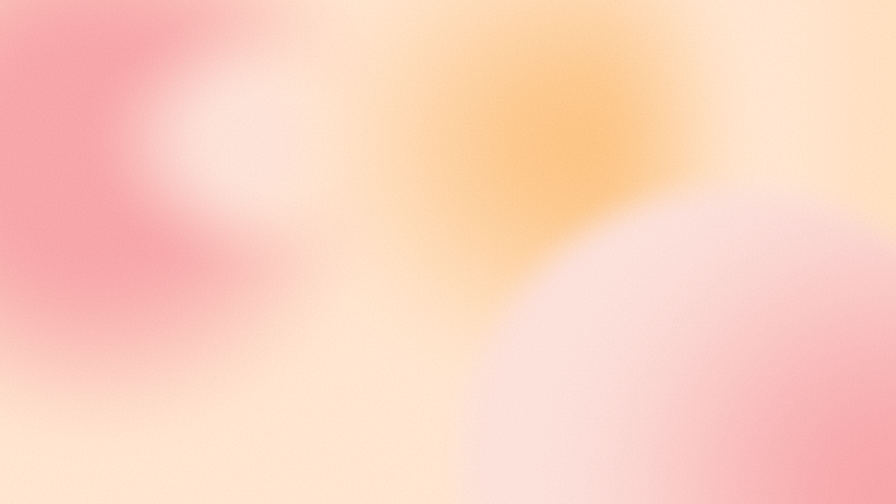
Reproduce this background procedurally as a Shadertoy shader.

```glsl
const vec3 CREAM = vec3(1.00, 0.90, 0.815);
const vec3 PEACH = vec3(1.00, 0.87, 0.74);
const vec3 ORANGE = vec3(0.99, 0.775, 0.53);
const vec3 ROSE = vec3(0.97, 0.655, 0.665);
const vec3 BLUSH = vec3(0.988, 0.88, 0.855);

vec2 hashGradient(vec2 cell) {
    vec3 p = fract(cell.xyx * vec3(0.1031, 0.1030, 0.0973));
    p += dot(p, p.yzx + 33.33);
    return 2.0 * fract((p.xx + p.yz) * p.zy) - 1.0;
}

float gradientNoise(vec2 p) {
    vec2 cell = floor(p);
    vec2 f = fract(p);
    vec2 w = f * f * f * (f * (f * 6.0 - 15.0) + 10.0);
    float a = dot(hashGradient(cell), f);
    float b = dot(hashGradient(cell + vec2(1, 0)), f - vec2(1, 0));
    float c = dot(hashGradient(cell + vec2(0, 1)), f - vec2(0, 1));
    float d = dot(hashGradient(cell + vec2(1, 1)), f - vec2(1, 1));
    return mix(mix(a, b, w.x), mix(c, d, w.x), w.y);
}

// Distance from a centre, measured in ellipse radii
float ellipseDistance(vec2 p, vec2 center, vec2 radii) {
    return length((p - center) / radii);
}

// One inside the inner distance, fading to zero at the outer one
float falloff(float dist, float inner, float outer) {
    return 1.0 - smoothstep(inner, outer, dist);
}

// Orange glow with a longer tail on its left side
float orangeGlow(vec2 p, vec2 center, float left, float right, float height) {
    float width = mix(left, right, smoothstep(-0.1, 0.1, p.x - center.x));
    return falloff(ellipseDistance(p, center, vec2(width, height)), 0.0, 1.0);
}

// Rose cloud hollowed out by a soft lens
float roseCloud(vec2 p, vec2 center, vec2 lensCenter, vec2 lensRadii) {
    float cloud = falloff(distance(p, center), 0.185, 0.625);
    float lens = ellipseDistance(p, lensCenter, lensRadii);
    return cloud * smoothstep(0.3, 1.05, lens);
}

vec3 ballColor(vec2 p, vec2 warmCorner, float reach) {
    return mix(ROSE, BLUSH, smoothstep(0.0, reach, distance(p, warmCorner)));
}

void mainImage(out vec4 fragColor, in vec2 fragCoord) {
    vec2 p = fragCoord / iResolution.y;
    float aspect = iResolution.x / iResolution.y;

    // Cream ground, warmer towards the right edge
    vec3 color = mix(CREAM, PEACH, 0.8 * smoothstep(aspect - 0.25, aspect, p.x));

    // Glows
    color = mix(color, ORANGE, orangeGlow(p, vec2(1.157, 0.71), 0.62, 0.37, 0.555));
    color = mix(color, BLUSH, 0.75 * falloff(distance(p, vec2(0.42, 0.72)), 0.05, 0.3));
    color = mix(color, ROSE, roseCloud(p, vec2(0.185, 0.70), vec2(0.555, 0.722), vec2(0.38, 0.278)));

    // Foreground ball with a blurred rim
    float ball = falloff(distance(p, vec2(1.458, 0.086)), 0.485, 0.595);
    color = mix(color, ballColor(p, vec2(aspect, 0.016), 0.74), ball);

    // Fine paper grain
    float grain = gradientNoise(p * 210.0) + 0.6 * gradientNoise(p * 390.0 + 17.0);
    color += grain * vec3(0.010, 0.020, 0.024);

    fragColor = vec4(clamp(color, 0.0, 1.0), 1.0);
}
```
